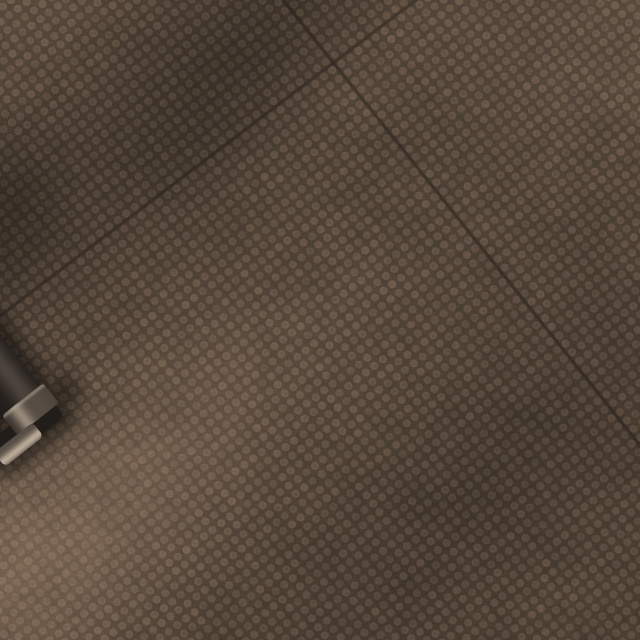
Reproduce this texture procedurally as a three.js fragment shader.

```glsl
// Brown floor tiles with an embossed dot grid, slanted seams, soft light and a metal furniture foot.
varying vec2 vUv;

const float PITCH = 0.0170;                       // spacing of the dots
const vec2 JOINT = vec2(0.521, 0.902);            // where the seams cross
const vec2 RISING_NORMAL = vec2(-0.605, 0.797);
const vec2 FALLING_NORMAL = vec2(0.780, 0.625);
const vec2 FOOT_CORNER = vec2(0.0625, 0.398);
const vec3 FLOOR_BROWN = vec3(0.338, 0.281, 0.232);
const vec3 STEEL_DARK = vec3(0.13, 0.115, 0.105);
const vec3 STEEL_MID = vec3(0.34, 0.30, 0.265);
const vec3 STEEL_LIGHT = vec3(0.72, 0.66, 0.59);

float hash(vec2 p) {
  vec3 q = fract(vec3(p.xyx) * 0.1031);
  q += dot(q, q.yzx + 33.33);
  return fract((q.x + q.y) * q.z);
}

float noise(vec2 p) {
  vec2 i = floor(p), f = fract(p);
  f = f * f * (3.0 - 2.0 * f);
  float low = mix(hash(i), hash(i + vec2(1.0, 0.0)), f.x);
  float high = mix(hash(i + vec2(0.0, 1.0)), hash(i + 1.0), f.x);
  return mix(low, high, f.y);
}

float band(float x, float center, float width) {
  float d = (x - center) / width;
  return exp(-d * d);
}

// Soft elliptical pool, stretched along a unit direction
float pool(vec2 p, vec2 center, vec2 along, vec2 radii) {
  vec2 d = p - center;
  vec2 e = vec2(dot(d, along), dot(d, vec2(-along.y, along.x))) / radii;
  return exp(-dot(e, e));
}

float boxDistance(vec2 p, vec2 low, vec2 high, float corner) {
  vec2 d = abs(p - 0.5 * (low + high)) - 0.5 * (high - low) + corner;
  return length(max(d, 0.0)) + min(max(d.x, d.y), 0.0) - corner;
}

float fill(float d) {
  return 1.0 - smoothstep(-0.001, 0.001, d);
}

// Relative brightness of one raised dot and its surrounding groove
float dotRelief(vec2 q) {
  vec2 cell = floor(q) + 200.0;
  vec2 jitter = vec2(hash(cell + 17.0), hash(cell + 53.0)) - 0.5;
  float r = length(fract(q) - 0.5 - 0.06 * jitter);
  float disc = 1.0 - smoothstep(0.28, 0.44, r);
  float rim = band(r, 0.31, 0.07) * hash(cell + 91.0);
  float center = band(r, 0.0, 0.13) * (hash(cell) - 0.35);
  return mix(0.86, 1.09 + 0.08 * (hash(cell + 7.0) - 0.5), disc)
       + 0.07 * rim - 0.08 * center;
}

float floorLight(vec2 p) {
  vec2 slant = vec2(0.76, 0.65);
  vec2 flat_ = vec2(1.0, 0.0);
  float light = 1.0;
  light += 0.23 * pool(p, vec2(0.25, 0.30), slant, vec2(0.42, 0.15));
  light += 0.28 * pool(p, vec2(0.0, 0.08), slant, vec2(0.30, 0.20));
  light += 0.13 * pool(p, vec2(0.56, 0.88), slant, vec2(0.25, 0.09));
  light += 0.17 * pool(p, vec2(1.0, 0.96), flat_, vec2(0.22));
  light += 0.16 * pool(p, vec2(0.0, 1.0), flat_, vec2(0.20));
  light -= 0.24 * pool(p, vec2(0.33, 0.86), slant, vec2(0.27, 0.14));
  light -= 0.27 * pool(p, vec2(0.0, 0.66), flat_, vec2(0.10, 0.14));
  light -= 0.14 * pool(p, vec2(0.78, 0.24), slant, vec2(0.38, 0.12));
  return light;
}

vec3 floorColor(vec2 p) {
  vec2 q = vec2(dot(p - JOINT, FALLING_NORMAL), dot(p - JOINT, RISING_NORMAL));
  float light = floorLight(p);
  float contrast = mix(1.0, 0.55, smoothstep(1.05, 1.4, light));
  float relief = mix(1.0, dotRelief(q / PITCH), contrast);
  float wear = 1.0 + 0.07 * (noise(p * 14.0) - 0.5) + 0.08 * (noise(p * 75.0) - 0.5);
  float grain = 1.0 + 0.09 * (noise(p * 430.0) - 0.5);
  float seams = (1.0 - 0.25 * band(q.x, 0.0, 0.0026)) * (1.0 - 0.20 * band(q.y, 0.0, 0.0026));
  return FLOOR_BROWN * light * relief * wear * grain * seams;
}

// Tube, collar and bent foot; x runs across the leg and y down it
vec3 addFoot(vec3 color, vec2 p) {
  vec2 d = p - FOOT_CORNER;
  vec2 q = vec2(dot(d, vec2(0.785, 0.620)), dot(d, vec2(0.620, -0.785)));
  float tube = boxDistance(q, vec2(-0.14, -0.40), vec2(0.0, 0.005), 0.002);
  float socket = boxDistance(q, vec2(-0.12, 0.02), vec2(0.0, 0.062), 0.010);
  float collar = boxDistance(q, vec2(-0.076, 0.0), vec2(0.006, 0.040), 0.006);
  float foot = boxDistance(q, vec2(-0.122, 0.038), vec2(-0.045, 0.066), 0.008);
  float shadow = 1.0 - smoothstep(-0.01, 0.045, min(tube, socket));
  shadow = max(shadow, 0.75 * pool(p, vec2(0.098, 0.385), vec2(1.0, 0.0), vec2(0.032, 0.038)));
  color *= 1.0 - 0.55 * shadow;
  vec3 tubeColor = mix(STEEL_DARK, STEEL_MID, 0.8 * band(q.x, -0.028, 0.020));
  vec3 collarColor = mix(STEEL_DARK, STEEL_MID, 0.4 + 0.6 * band(q.x, -0.02, 0.04));
  collarColor = mix(collarColor, STEEL_LIGHT, 0.7 * band(q.x, -0.052, 0.012));
  collarColor = mix(collarColor, STEEL_LIGHT, 0.5 * band(q.y, 0.003, 0.003));
  vec3 footColor = mix(STEEL_MID, STEEL_LIGHT, band(q.y, 0.058, 0.008));
  color = mix(color, tubeColor, fill(tube));
  color = mix(color, STEEL_DARK, fill(socket));
  color = mix(color, collarColor, fill(collar));
  return mix(color, footColor, fill(foot));
}

void main() {
  gl_FragColor = vec4(addFoot(floorColor(vUv), vUv), 1.0);
}
```
